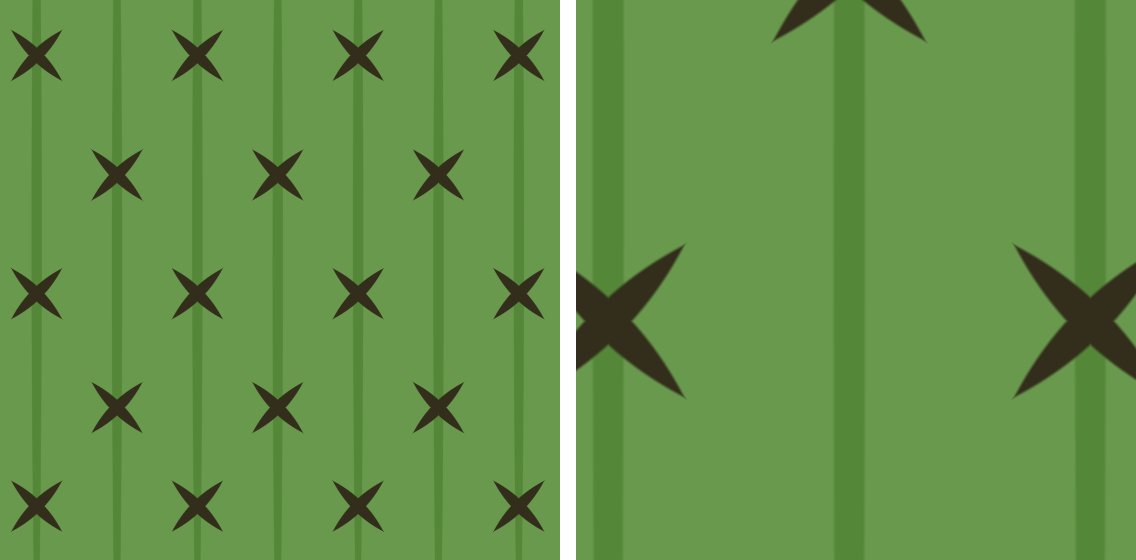
Left, the full canvas; right, a detail of the centre.
Write a three.js fragment shader that draws this pattern.

```glsl
varying vec2 vUv;

const vec3 LEAF_GREEN = vec3(0.41, 0.60, 0.30);
const vec3 STRIPE_GREEN = vec3(0.33, 0.53, 0.22);
const vec3 SPINE_BROWN = vec3(0.20, 0.18, 0.11);

const float SPACING = 0.1435;
const float FIRST_STRIPE = 0.0655;
const float SOFTNESS = 0.0013;
const int ROWS = 5;

float coverage(float dist, float softness) {
  return 1.0 - smoothstep(-softness, softness, dist);
}

// Signed offset from the nearest of evenly spaced centres
float repeatCentered(float x, float period) {
  return mod(x + 0.5 * period, period) - 0.5 * period;
}

// Vertical stripe that bulges at peakY and narrows towards both ends
float stripe(float x, float y, float peakY, float maxHalfWidth, float taper) {
  float fromPeak = y - peakY;
  return abs(x) - (maxHalfWidth - taper * fromPeak * fromPeak);
}

// Two crossed diagonal blades with pointed tips
float spineCross(vec2 p, float reach, float halfWidth) {
  vec2 q = abs(vec2(p.x + p.y, p.x - p.y)) * 0.7071;
  float along = max(q.x, q.y) / reach;
  return min(q.x, q.y) - halfWidth * (1.0 - along * along);
}

// Rows count down from the top and crowd together near the bottom
float rowHeight(float row, float top, float pitch, float crowding) {
  return top - pitch * row + crowding * pow(row, 5.0);
}

void main() {
  float x = vUv.x - FIRST_STRIPE;

  // Stripes, with alternating bulge heights
  float oddStripe = mod(floor(x / SPACING + 0.5), 2.0);
  float peakY = mix(0.58, 0.52, oddStripe);
  float stripeDist = stripe(repeatCentered(x, SPACING), vUv.y, peakY, 0.0093, 0.011);
  vec3 color = mix(LEAF_GREEN, STRIPE_GREEN, coverage(stripeDist, SOFTNESS));

  // Crosses on every second stripe, staggered by row
  float crossDist = 1.0;
  for (int i = 0; i < ROWS; i++) {
    float row = float(i);
    float shift = mod(row, 2.0) * SPACING;
    float y = vUv.y - rowHeight(row, 0.901, 0.2135, 0.000048);
    vec2 p = vec2(repeatCentered(x - shift, 2.0 * SPACING), y);
    crossDist = min(crossDist, spineCross(p, 0.064, 0.0102));
  }
  color = mix(color, SPINE_BROWN, coverage(crossDist, SOFTNESS));

  gl_FragColor = vec4(color, 1.0);
}
```
